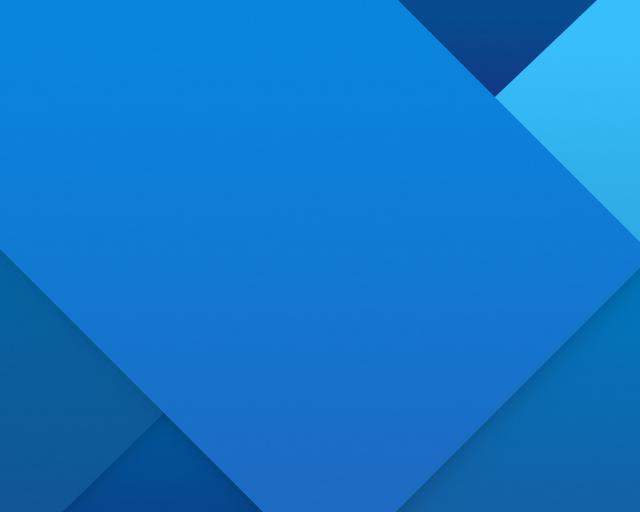
Reproduce this background procedurally as a Shadertoy shader.

```glsl
// Overlapping blue paper panels with diagonal edges, soft shadows and faint grain.

vec2 hashGradient(vec2 cell) {
    vec2 h = vec2(dot(cell, vec2(127.1, 311.7)), dot(cell, vec2(269.5, 183.3)));
    return 2.0 * fract(sin(h) * 43758.5) - 1.0;
}

float gradientNoise(vec2 p) {
    vec2 i = floor(p), f = fract(p);
    vec2 u = f * f * (3.0 - 2.0 * f);
    float a = dot(hashGradient(i), f);
    float b = dot(hashGradient(i + vec2(1, 0)), f - vec2(1, 0));
    float c = dot(hashGradient(i + vec2(0, 1)), f - vec2(0, 1));
    float d = dot(hashGradient(i + vec2(1, 1)), f - vec2(1, 1));
    return mix(mix(a, b, u.x), mix(c, d, u.x), u.y);
}

// Signed distance to a line, positive on the side the normal points to.
float lineSide(vec2 p, vec2 normal, float offset) {
    return (dot(p, normal) - offset) / length(normal);
}

float cover(float d) {
    float pixel = 1.0 / iResolution.y;
    return smoothstep(-0.7 * pixel, 0.7 * pixel, d);
}

// Darkening that fades with distance from a raised edge.
float shadow(float d, float strength, float width) {
    return 1.0 - strength * exp(-max(d, 0.0) / width);
}

void mainImage(out vec4 fragColor, in vec2 fragCoord) {
    vec2 uv = fragCoord / iResolution.xy;
    vec2 p = uv * vec2(1.25, 1.0);

    // Sides of the large sheet, then the seams between the corner panels
    float upperRight = lineSide(p, vec2(1.0, 1.0), 1.777);
    float lowerLeft = lineSide(p, vec2(-1.0, -1.0), -0.5135);
    float lowerRight = lineSide(p, vec2(1.0, -1.0), 0.773);
    float topSeam = lineSide(p, vec2(1.0, -1.052), 0.114);
    float bottomSeam = lineSide(p, vec2(1.0, -1.0255), 0.122);

    // Vertical gradients of every panel
    vec3 sheet = mix(vec3(0.118, 0.41, 0.755), vec3(0.07, 0.47, 0.82), smoothstep(-0.1, 0.55, p.y));
    sheet = mix(sheet, vec3(0.035, 0.52, 0.87), smoothstep(0.35, 1.0, p.y));
    vec3 navy = mix(vec3(0.07, 0.23, 0.51), vec3(0.025, 0.295, 0.56), smoothstep(0.8, 1.0, p.y));
    vec3 cyan = mix(vec3(0.18, 0.67, 0.895), vec3(0.22, 0.75, 0.985), smoothstep(0.5, 1.0, p.y));
    vec3 teal = mix(vec3(0.07, 0.335, 0.58), vec3(0.015, 0.395, 0.635), p.y / 0.5);
    vec3 deep = mix(vec3(0.025, 0.275, 0.555), vec3(0.0, 0.345, 0.61), p.y / 0.19);
    vec3 azure = mix(vec3(0.075, 0.38, 0.65), vec3(0.0, 0.465, 0.745), p.y / 0.45);

    // Shadows cast on the lower panels
    teal *= shadow(lowerLeft, 0.08, 0.02);
    deep *= shadow(lowerLeft, 0.14, 0.018) * shadow(bottomSeam, 0.12, 0.015);
    azure *= shadow(lowerRight, 0.16, 0.022);

    // Stack the panels around the sheet
    vec3 color = sheet;
    color = mix(color, azure, cover(lowerRight));
    color = mix(color, mix(teal, deep, cover(bottomSeam)), cover(lowerLeft));
    color = mix(color, mix(navy, cyan, cover(topSeam)), cover(upperRight));

    // Paper grain
    color += 0.008 * gradientNoise(p * 190.0) + 0.004 * gradientNoise(p * 45.0);

    fragColor = vec4(clamp(color, 0.0, 1.0), 1.0);
}
```
